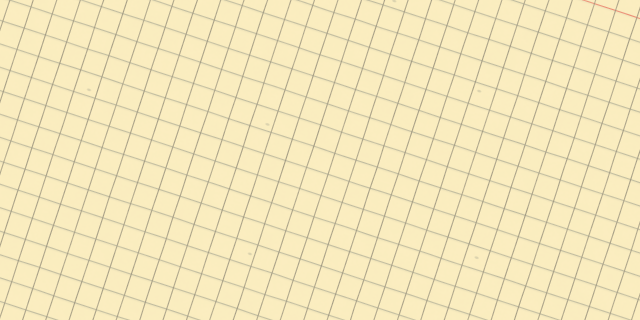
A WebGL 1 fragment shader for this pattern:

```glsl
precision highp float;
// Cream graph paper turned clockwise, with thin worn grey rules and one red margin rule.
uniform vec2 u_resolution;

#define PITCH 0.0696               // cell size in canvas heights
#define TILT 0.316                 // clockwise turn in radians
#define OFFSET vec2(0.466, -0.50)  // grid shift in cells
#define STEEP_WIDTH 0.050          // rule widths in cells
#define FLAT_WIDTH 0.046
#define RED_ROW 10.0
#define WEAR 0.30
#define PAPER vec3(0.982, 0.929, 0.750)
#define STEEP_INK vec3(0.62, 0.59, 0.50)
#define FLAT_INK vec3(0.64, 0.64, 0.56)
#define RED_INK vec3(0.93, 0.50, 0.42)

float hash(vec2 p) {
  return fract(sin(dot(p, vec2(127.1, 311.7))) * 43758.5453);
}

float noise(vec2 p) {
  vec2 i = floor(p);
  vec2 f = fract(p);
  f = f * f * (3.0 - 2.0 * f);
  return mix(mix(hash(i), hash(i + vec2(1.0, 0.0)), f.x),
             mix(hash(i + vec2(0.0, 1.0)), hash(i + vec2(1.0, 1.0)), f.x), f.y);
}

// Box-filtered coverage of a line at signed distance d
float lineCoverage(float d, float width, float pixel) {
  float h = 0.5 * width;
  return (clamp(d + 0.5 * pixel, -h, h) - clamp(d - 0.5 * pixel, -h, h)) / pixel;
}

// Ink strength varies along each rule and from rule to rule
float inkStrength(float along, float rule) {
  float grain = noise(vec2(along * 9.0, rule * 7.3));
  float fade = noise(vec2(along * 0.6, rule * 3.1 + 40.0));
  return 1.0 - WEAR * (0.6 * grain + 0.4 * fade);
}

// Sparse dust fibres, one candidate per cell
float dust(vec2 grid, float pixel) {
  vec2 id = floor(grid);
  vec2 centre = 0.2 + 0.6 * vec2(hash(id + 3.7), hash(id + 8.1));
  vec2 d = (fract(grid) - centre) * vec2(0.6, 1.0);
  float present = step(0.985, hash(id + 21.3));
  return present * (1.0 - smoothstep(0.02, 0.04 + pixel, length(d)));
}

void main() {
  // Rotated grid coordinates, measured in cells
  vec2 p = (gl_FragCoord.xy - 0.5 * u_resolution) / u_resolution.y;
  float c = cos(TILT);
  float s = sin(TILT);
  vec2 grid = vec2(c * p.x - s * p.y, s * p.x + c * p.y) / PITCH + OFFSET;
  float pixel = 1.0 / (u_resolution.y * PITCH);

  // Hand-ruled wobble and signed distance to the nearest rules
  vec2 rule = floor(grid + 0.5);
  vec2 wobble = vec2(noise(vec2(grid.y * 0.8, rule.x)),
                     noise(vec2(grid.x * 0.8, rule.y + 70.0))) - 0.5;
  vec2 d = grid - rule + 0.02 * wobble;

  // Paper with faint mottling
  float mottle = noise(grid * 1.3) + noise(grid * 11.0) - 1.0;
  vec3 color = PAPER + 0.004 * mottle;

  // Soft bleed beside the flat rules
  float bleed = exp(-pow((d.y + 0.025) / 0.06, 2.0));
  color = mix(color, FLAT_INK, 0.13 * bleed);

  // Flat rules, one of them red
  float isRed = 1.0 - step(0.5, abs(rule.y - RED_ROW));
  float flatRule = lineCoverage(d.y, FLAT_WIDTH, pixel) * inkStrength(grid.x, rule.y + 90.0);
  color = mix(color, mix(FLAT_INK, RED_INK, isRed), flatRule * mix(0.68, 1.0, isRed));

  // Darker steep rules
  float steepRule = lineCoverage(d.x, STEEP_WIDTH, pixel) * inkStrength(grid.y, rule.x);
  color = mix(color, STEEP_INK, 0.95 * steepRule);

  // Stray dust
  color = mix(color, FLAT_INK, 0.35 * dust(grid, pixel));

  gl_FragColor = vec4(color, 1.0);
}
```
